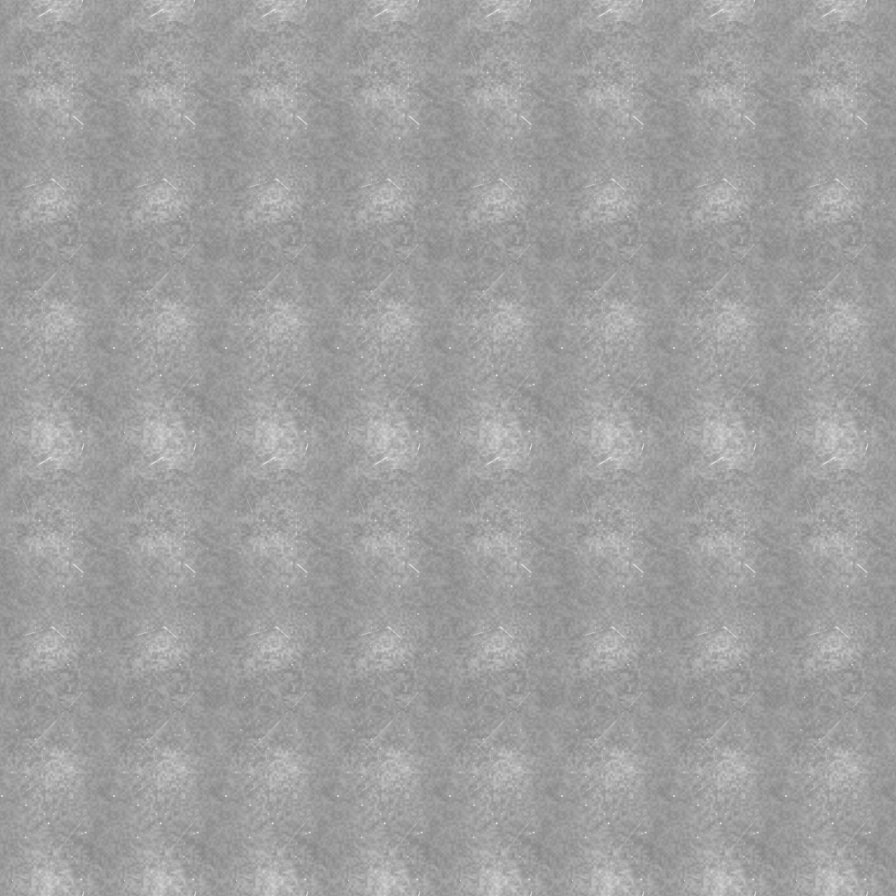
Reproduce this texture procedurally as a WebGL 2 fragment shader.

```glsl
#version 300 es
precision highp float;
// Worn grey metal: cloudy patches, faint ripples, specks and hairline scratches.
uniform vec2 u_resolution;
out vec4 fragColor;

const vec2 REPEATS = vec2(8.0, 2.0);      // whole repeats across and down
const vec2 PERIOD = vec2(1.0, 4.0);       // one repeat: a column of four patches
const vec3 BASE_GREY = vec3(0.590);
const vec3 PATCH_GREY = vec3(0.674);
const vec3 SPECK_WHITE = vec3(0.93);
const vec4 PATCH_HEIGHTS = vec4(0.09, 1.08, 2.13, 3.22);
const float PATCH_X = 0.47;
const vec2 PATCH_SIZE = vec2(0.31, 0.37);
const float CLOUD_CONTRAST = 0.15;
const float GRAIN_CONTRAST = 0.15;
const float RIPPLE_CONTRAST = 0.017;
const float RIPPLE_FREQUENCY = 9.5;
const int RIPPLE_COUNT = 14;
const float SPECK_GRID = 24.0;
const float SCRATCH_HALF_WIDTH = 0.006;
const int SCRATCH_COUNT = 8;
const int FLECK_COUNT = 20;
const float TAU = 6.2831853;

// Main scratches inside one repeat: start, end
const vec4 SCRATCHES[SCRATCH_COUNT] = vec4[](
    vec4(0.66, 2.96, 0.74, 2.89), vec4(0.31, -0.17, 0.46, -0.08),
    vec4(0.47, 2.40, 0.57, 2.31), vec4(0.72, -0.06, 0.75, 0.04),
    vec4(0.645, 3.43, 0.645, 3.0), vec4(0.23, 2.33, 0.47, 2.40),
    vec4(0.78, 0.72, 0.47, 0.35), vec4(0.73, 1.81, 0.26, 1.31));

float hash(vec2 p, float seed) {
    uvec3 v = uvec3(ivec3(vec3(p, seed))) * uvec3(1597u, 3571u, 7919u);
    uint h = (v.x ^ v.y ^ v.z) * 747796405u + 289133u;
    h = ((h >> ((h >> 28u) + 4u)) ^ h) * 277803737u;
    h = (h >> 16u) ^ h;
    return float(h & 65535u) / 65535.0;
}

// Value noise that wraps with the repeat; frequency must be whole
float noise(vec2 p, float frequency, float seed) {
    vec2 q = p * frequency, i = floor(q), f = fract(q), n = PERIOD * frequency;
    f = f * f * (3.0 - 2.0 * f);
    vec2 a = mod(i, n), b = mod(i + 1.0, n);
    return mix(mix(hash(a, seed), hash(vec2(b.x, a.y), seed), f.x),
               mix(hash(vec2(a.x, b.y), seed), hash(b, seed), f.x), f.y);
}

float clouds(vec2 p) {
    float sum = 0.0, weight = 0.45, frequency = 4.0;
    for (int i = 0; i < 4; i++) {
        sum += weight * (noise(p, frequency, float(i)) - 0.5);
        weight *= 0.85;
        frequency *= 2.0;
    }
    return sum;
}

// Shortest offset across the edges of the repeat
vec2 wrapOffset(vec2 d) { return d - PERIOD * round(d / PERIOD); }

float segmentDistance(vec2 p, vec2 middle, vec2 arm) {
    vec2 d = wrapOffset(p - middle);
    return length(d - arm * clamp(dot(d, arm) / dot(arm, arm), -1.0, 1.0));
}

float coverage(float d, float pixel) { return clamp(0.5 - d / pixel, 0.0, 1.0); }

float patches(vec2 p) {
    float sum = 0.0;
    for (int i = 0; i < 4; i++) {
        vec2 d = wrapOffset(p - vec2(PATCH_X, PATCH_HEIGHTS[i])) / PATCH_SIZE;
        sum += exp(-dot(d, d));
    }
    return sum;
}

float ripples(vec2 p) {
    float sum = 0.0;
    for (int i = 0; i < RIPPLE_COUNT; i++) {
        vec2 id = vec2(float(i), 5.0);
        vec2 centre = vec2(hash(id, 1.0), (float(i) + hash(id, 2.0)) * PERIOD.y / float(RIPPLE_COUNT));
        float d = length(wrapOffset(p - centre));
        sum += sin(d * TAU * RIPPLE_FREQUENCY) * exp(-18.0 * d * d);
    }
    return sum;
}

float specks(vec2 p, float density, float pixel) {
    vec2 id = mod(floor(p * SPECK_GRID), PERIOD * SPECK_GRID);
    vec2 centre = 0.35 + 0.3 * vec2(hash(id, 21.0), hash(id, 22.0));
    float d = length(fract(p * SPECK_GRID) - centre) / SPECK_GRID;
    float strength = mix(0.16, 0.9, pow(hash(id, 23.0), 10.0));
    float present = step(hash(id, 24.0), 0.03 + 0.24 * density);
    return present * strength * coverage(d - 0.008, pixel);
}

float scratches(vec2 p, float pixel) {
    float wear = smoothstep(0.3, 0.7, noise(p, 30.0, 31.0)), sum = 0.0;
    for (int i = 0; i < SCRATCH_COUNT; i++) {
        vec4 s = SCRATCHES[i];
        float d = segmentDistance(p, 0.5 * (s.xy + s.zw), 0.5 * (s.zw - s.xy));
        float strength = i < 4 ? 0.75 : (i < 6 ? 0.4 : 0.25);
        sum = max(sum, strength * mix(wear, 1.0, 0.2) * coverage(d - SCRATCH_HALF_WIDTH, pixel));
    }
    // Short faint flecks around the patches
    for (int i = 0; i < FLECK_COUNT; i++) {
        vec2 id = vec2(float(i), 9.0);
        vec2 middle = vec2(0.2 + 0.6 * hash(id, 3.0), PATCH_HEIGHTS[i % 4] + 0.7 * (hash(id, 4.0) - 0.5));
        float angle = TAU * hash(id, 6.0);
        vec2 arm = mix(0.02, 0.1, hash(id, 7.0)) * vec2(cos(angle), sin(angle));
        sum = max(sum, 0.25 * wear * coverage(segmentDistance(p, middle, arm) - SCRATCH_HALF_WIDTH, pixel));
    }
    return sum;
}

void main() {
    vec2 p = gl_FragCoord.xy / u_resolution * REPEATS * PERIOD;
    float pixel = REPEATS.x / min(u_resolution.x, u_resolution.y);
    vec2 warped = p + 0.16 * (vec2(noise(p, 5.0, 11.0), noise(p, 5.0, 12.0)) - 0.5);
    float glow = patches(warped);
    float fibres = pow(1.0 - abs(2.0 * noise(warped, 14.0, 13.0) - 1.0), 6.0);
    vec3 colour = mix(BASE_GREY, PATCH_GREY, glow);
    colour += CLOUD_CONTRAST * clouds(warped) * (0.6 + 0.5 * glow);
    colour += RIPPLE_CONTRAST * ripples(warped) + 0.045 * fibres * glow;
    colour += GRAIN_CONTRAST * (noise(p, 48.0, 14.0) - 0.5) * (0.5 + 0.5 * glow);
    colour = mix(colour, SPECK_WHITE, max(specks(p, glow, pixel), scratches(p, pixel)));
    fragColor = vec4(colour, 1.0);
}
```
